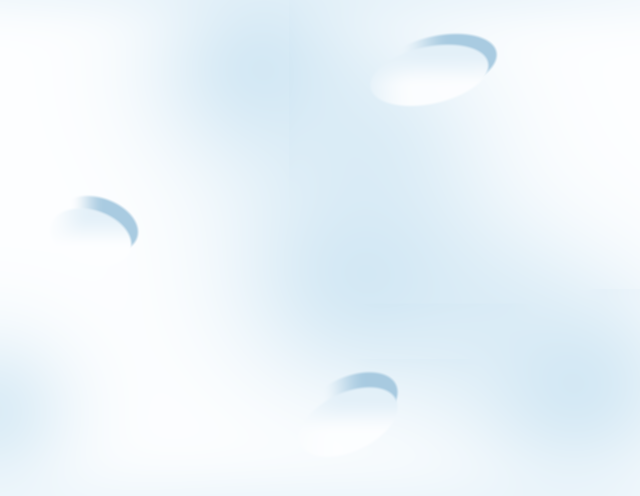
Write a WebGL 1 fragment shader that draws this background.

```glsl
precision highp float;
// Pale sky-blue wash with three translucent water drops.
// Soft elliptical glows tint a white ground; each drop is a tilted ellipse
// with a shaded crescent left by a shifted copy of itself.

#define ASPECT 1.297
#define WHITE vec3(0.992, 0.996, 1.0)
#define SKY vec3(0.802, 0.896, 0.951)
#define RIM_SHADE vec3(0.645, 0.785, 0.875)
#define BODY_TINT vec3(0.885, 0.938, 0.972)
#define RIM_STRENGTH 0.95
#define SEAM_STRENGTH 0.010
#define EDGE_SOFTNESS 0.0025

uniform vec2 u_resolution;

// Gaussian pool of tint with its own horizontal and vertical radius.
float glow(vec2 p, vec2 centre, vec2 radius, float weight) {
  vec2 q = (p - centre) / radius;
  return weight * exp(-dot(q, q));
}

// Overlapping pools combine without exceeding full tint.
float screenBlend(float a, float b) {
  return 1.0 - (1.0 - a) * (1.0 - b);
}

float skyTint(vec2 p) {
  float t = glow(p, vec2(0.525, 0.865), vec2(0.215, 0.20), 0.82);
  t = screenBlend(t, glow(p, vec2(0.73, 0.44), vec2(0.25, 0.22), 0.80));
  t = screenBlend(t, glow(p, vec2(0.75, 0.70), vec2(0.24, 0.23), 0.58));
  t = screenBlend(t, glow(p, vec2(0.98, 0.37), vec2(0.24, 0.19), 0.48));
  t = screenBlend(t, glow(p, vec2(1.17, 0.22), vec2(0.22, 0.20), 0.82));
  t = screenBlend(t, glow(p, vec2(-0.02, 0.17), vec2(0.17, 0.16), 0.70));
  // Faint bands along the top and bottom edges
  t = screenBlend(t, glow(p, vec2(0.95, 1.02), vec2(0.55, 0.07), 0.32));
  t = screenBlend(t, glow(p, vec2(0.10, 1.02), vec2(0.40, 0.06), 0.25));
  return screenBlend(t, glow(p, vec2(0.65, -0.04), vec2(0.90, 0.09), 0.34));
}

// Approximate signed distance to an ellipse at the origin.
float ellipse(vec2 p, vec2 radius) {
  vec2 q = p / radius;
  float k = length(q);
  return k * (k - 1.0) / max(length(q / radius), 0.0001);
}

float coverage(float d) {
  float w = EDGE_SOFTNESS + 0.75 / u_resolution.y;
  return 1.0 - smoothstep(-w, w, d);
}

// Lit body that dissolves leftwards, below a crescent of shade.
vec3 addDrop(vec3 base, vec2 p, vec2 centre, vec2 radius, float tilt, vec2 shift) {
  vec2 q = p - centre;
  float c = cos(tilt);
  float s = sin(tilt);
  mat2 turn = mat2(c, -s, s, c);
  float inner = coverage(ellipse(turn * q, radius));
  float outer = coverage(ellipse(turn * (q - shift), radius));

  vec2 local = q / radius;
  float light = 1.0 - smoothstep(-0.45, 0.85, local.y);
  float bodyFade = smoothstep(-1.1, 0.0, local.x + 0.25 * light);
  float rimFade = smoothstep(-0.5, 0.35, local.x);
  vec3 body = mix(BODY_TINT, WHITE, light);

  vec3 color = mix(base, body, inner * bodyFade * 0.92);
  return mix(color, RIM_SHADE, outer * (1.0 - inner) * rimFade * RIM_STRENGTH);
}

// Tonal step across a line, fading away on its lower side.
float seam(float across, float along, float halfLength) {
  float side = smoothstep(-0.001, 0.001, across) * exp(-max(across, 0.0) * 45.0);
  return side * (1.0 - smoothstep(0.6, 1.0, abs(along) / halfLength));
}

void main() {
  vec2 p = gl_FragCoord.xy / u_resolution * vec2(ASPECT, 1.0);
  vec3 color = mix(WHITE, SKY, skyTint(p));

  // Barely visible seams in the wash
  float seams = seam(p.x - 0.586, p.y - 0.82, 0.24);
  seams += seam(0.388 - p.y, p.x - 0.90, 0.20);
  seams += seam(0.417 - p.y, p.x - 1.30, 0.12) * 1.5;
  seams += seam(0.276 - p.y, p.x - 0.84, 0.14);
  color -= SEAM_STRENGTH * seams * vec3(1.0, 0.6, 0.3);

  // Upper right, left and lower drops
  color = addDrop(color, p, vec2(0.870, 0.848), vec2(0.1216, 0.0574), 0.21, vec2(0.017, 0.022));
  color = addDrop(color, p, vec2(0.184, 0.522), vec2(0.0845, 0.054), -0.31, vec2(0.0135, 0.0253));
  color = addDrop(color, p, vec2(0.706, 0.149), vec2(0.1064, 0.0591), 0.436, vec2(0.0, 0.0304));

  gl_FragColor = vec4(color, 1.0);
}
```
